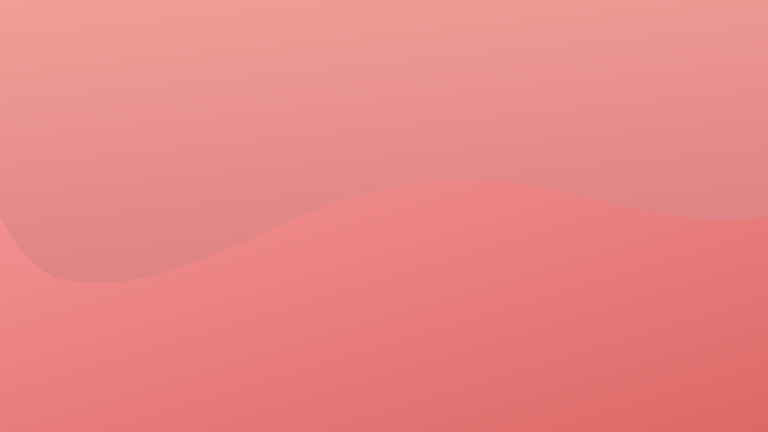
Give the GLSL for this background, as a WebGL 1 fragment shader.

```glsl
precision highp float;

uniform vec2 u_resolution;

// Height of the wave: left dip, broad crest, shallow right trough
float waveHeight(float x) {
  float fall = max(1.0 - x / 0.1276, 0.0);
  float dip = 0.155 * fall * fall * (1.0 - 0.95 * (1.0 - fall));

  float rise = clamp((x - 0.1276) / 0.4844, 0.0, 1.0);
  rise += rise * (1.0 - rise) * (0.08 + 0.24 * rise);
  float crest = 0.238 * smoothstep(0.0, 1.0, rise);

  float trough = 0.0926 * smoothstep(0.612, 0.944, x);
  float lift = max(x - 0.944, 0.0) / 0.056;
  return 0.345 + dip + crest - trough + 0.0093 * lift * lift;
}

void main() {
  vec2 uv = gl_FragCoord.xy / u_resolution;
  float depth = 1.0 - uv.y;

  // Dusky upper gradient, almost vertical
  float upperBlend = 1.49 * depth + 0.265 * uv.x;
  vec3 upper = mix(vec3(0.945, 0.622, 0.587), vec3(0.876, 0.517, 0.523), upperBlend);

  // Warmer lower gradient, tilted towards the right corner
  float lowerBlend = 0.989 * depth + 0.527 * uv.x - 0.515;
  vec3 lower = mix(vec3(0.947, 0.563, 0.559), vec3(0.863, 0.408, 0.402), lowerBlend);

  // Edge about one pixel wide, corrected for the slope of the wave
  float span = 0.001;
  float slope = (waveHeight(uv.x + span) - waveHeight(uv.x - span)) / (2.0 * span);
  float slopePixels = slope * u_resolution.y / u_resolution.x;
  float edge = (uv.y - waveHeight(uv.x)) * u_resolution.y / length(vec2(1.0, slopePixels));

  gl_FragColor = vec4(mix(lower, upper, clamp(edge + 0.5, 0.0, 1.0)), 1.0);
}
```
